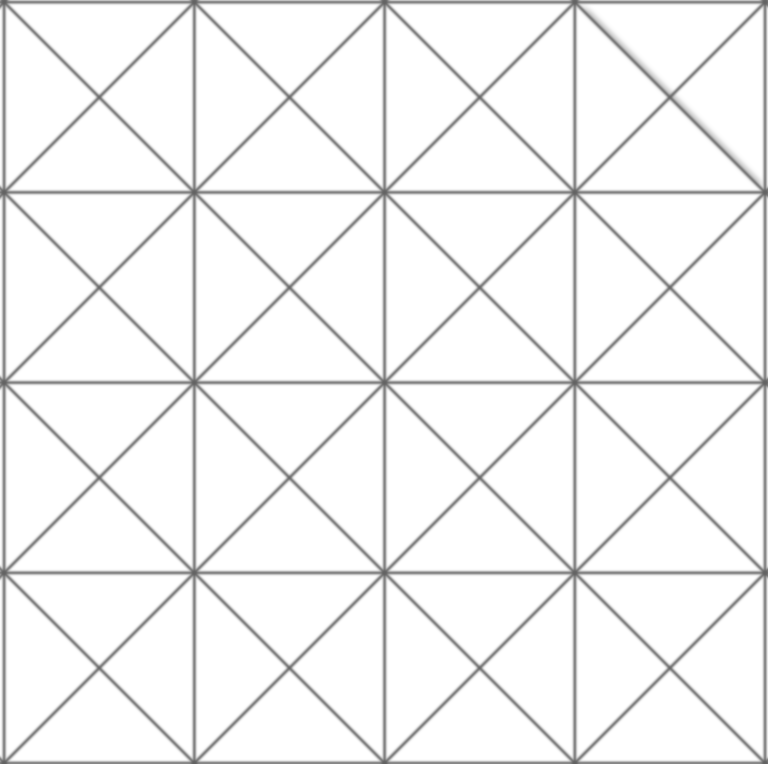
A Shadertoy shader for this pattern:

```glsl
// Square lattice with both diagonals in soft grey lines, one diagonal smudged.

// Lengths are fractions of the canvas height
const float CELL = 0.2490;                  // side of one square
const vec2 ORIGIN = vec2(0.0054, 0.0012);   // lowest left lattice node
const float LINE_SPREAD = 0.0018;           // standard deviation of a stroke
const float LINE_OPACITY = 0.80;
const vec3 PAPER = vec3(1.0);
const vec3 INK = vec3(0.385);

const vec2 SMUDGE_CELL = vec2(3.0, 3.0);    // column and row from lower left
const float SMUDGE_OFFSET = 0.0030;         // shift towards the upper right
const float SMUDGE_SPREAD = 0.0036;
const float SMUDGE_OPACITY = 0.28;

// Distance to the nearest whole number
float latticeDistance(float x) {
    return abs(fract(x + 0.5) - 0.5);
}

float softStroke(float d, float spread) {
    return exp(-0.5 * d * d / (spread * spread));
}

void mainImage(out vec4 fragColor, in vec2 fragCoord) {
    vec2 grid = (fragCoord / iResolution.y - ORIGIN) / CELL;
    float spread = max(LINE_SPREAD, 0.6 / iResolution.y);

    // Four line families: vertical, horizontal, falling and rising
    vec4 dist = CELL * vec4(
        latticeDistance(grid.x),
        latticeDistance(grid.y),
        latticeDistance(grid.x + grid.y) * inversesqrt(2.0),
        latticeDistance(grid.x - grid.y) * inversesqrt(2.0));

    // Overlapping strokes build up towards full ink
    float clear = 1.0;
    for (int i = 0; i < 4; i++) {
        clear *= 1.0 - LINE_OPACITY * softStroke(dist[i], spread);
    }

    // Faint smudge beside a single falling diagonal
    vec2 local = grid - SMUDGE_CELL;
    float side = (local.x + local.y - 1.0) * CELL * inversesqrt(2.0);
    float along = 0.5 + 0.5 * (local.x - local.y);
    float ends = smoothstep(0.0, 0.08, along) * smoothstep(1.0, 0.94, along);
    float smudge = softStroke(side - SMUDGE_OFFSET, SMUDGE_SPREAD) * ends;
    clear *= 1.0 - SMUDGE_OPACITY * smudge;

    fragColor = vec4(mix(INK, PAPER, clear), 1.0);
}
```
